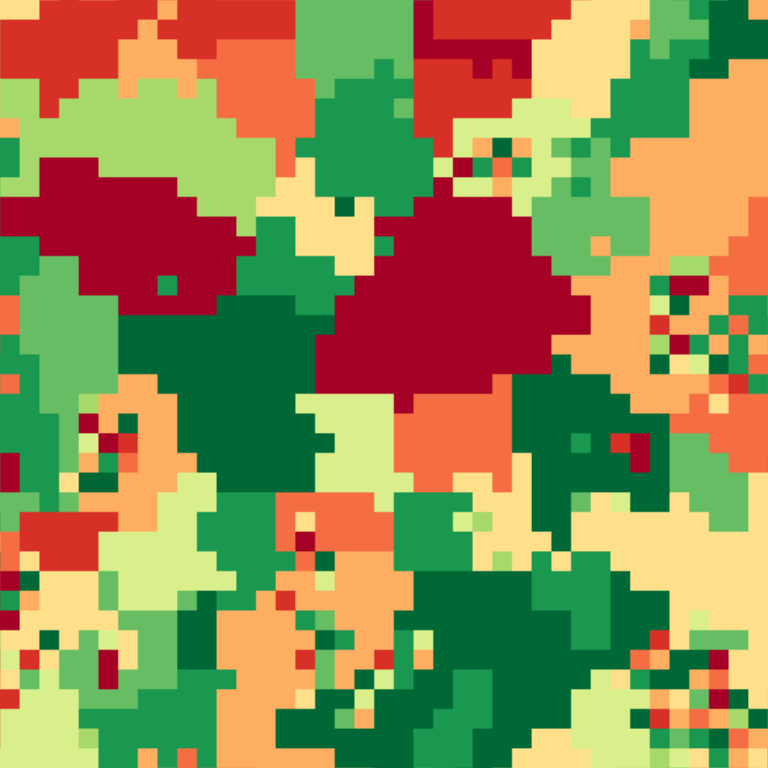
A WebGL 1 fragment shader for this pattern:

```glsl
precision highp float;

uniform vec2 u_resolution;

const float CELLS = 39.0;      // grid cells across the canvas
const float PATCH = 4.9;       // mean patch spacing, in cells
const float EDGE = 0.08;       // softness of a cell border, in cells
const float RANKS = 83.0;      // prime, so cubing shuffles the ranks

float hash(vec2 p, float seed) {
  vec3 q = fract(vec3(p.xyx + seed * 17.3) * 0.1031);
  q += dot(q, q.yzx + 33.33);
  return fract((q.x + q.y) * q.z);
}

float noise(vec2 p, float seed) {
  vec2 i = floor(p);
  vec2 f = fract(p);
  f = f * f * (3.0 - 2.0 * f);
  float low = mix(hash(i, seed), hash(i + vec2(1.0, 0.0), seed), f.x);
  float high = mix(hash(i + vec2(0.0, 1.0), seed), hash(i + 1.0, seed), f.x);
  return mix(low, high, f.y);
}

// Diverging ramp from crimson to deep green; steps set each share
vec3 palette(float t) {
  vec3 c = vec3(165, 0, 38);
  c = mix(c, vec3(215, 48, 39), step(0.110, t));
  c = mix(c, vec3(244, 109, 67), step(0.165, t));
  c = mix(c, vec3(253, 174, 97), step(0.260, t));
  c = mix(c, vec3(254, 224, 139), step(0.370, t));
  c = mix(c, vec3(217, 239, 139), step(0.486, t));
  c = mix(c, vec3(166, 217, 106), step(0.560, t));
  c = mix(c, vec3(102, 189, 99), step(0.630, t));
  c = mix(c, vec3(26, 152, 80), step(0.720, t));
  c = mix(c, vec3(0, 104, 55), step(0.870, t));
  return c / 255.0;
}

// Evenly spread but shuffled value for each patch site
float siteValue(vec2 id) {
  float k = mod(id.x + 2.0 + 13.0 * (id.y + 2.0), RANKS);
  return (mod(mod(k * k, RANKS) * k, RANKS) + 0.5) / RANKS;
}

// Value of the nearest weighted site, with ragged borders
float patchValue(vec2 cell) {
  vec2 warp = vec2(noise(cell / 2.3, 1.0), noise(cell / 2.3, 2.0)) - 0.5;
  vec2 p = (cell + 3.0 * warp) / PATCH;
  vec2 base = floor(p);
  float nearest = 100.0;
  vec2 owner = base;
  for (int y = -2; y <= 2; y++) {
    for (int x = -2; x <= 2; x++) {
      vec2 id = base + vec2(float(x), float(y));
      vec2 site = id + vec2(hash(id, 3.0), hash(id, 4.0));
      vec2 d = abs(p - site);
      float reach = 0.5 * (length(d) + max(d.x, d.y)) - 0.4 * hash(id, 5.0);
      if (reach < nearest) {
        nearest = reach;
        owner = id;
      }
    }
  }
  return siteValue(owner);
}

// Patches, broken up by clusters of single-cell speckles
vec3 cellColor(vec2 cell) {
  float cluster = step(0.74, noise(cell / 5.0, 6.0));
  float chance = mix(0.008, 0.6, cluster);
  float speckle = step(hash(cell, 7.0), chance);
  return palette(mix(patchValue(cell), hash(cell, 8.0), speckle));
}

void main() {
  vec2 p = gl_FragCoord.xy / u_resolution.y * CELLS - 0.5;
  vec2 cell = floor(p);
  vec2 blend = clamp((fract(p) - 0.5) / EDGE + 0.5, 0.0, 1.0);

  // Blend the four closest cells across their narrow soft borders
  vec3 low = mix(cellColor(cell), cellColor(cell + vec2(1.0, 0.0)), blend.x);
  vec3 high = mix(cellColor(cell + vec2(0.0, 1.0)), cellColor(cell + 1.0), blend.x);
  gl_FragColor = vec4(mix(low, high, blend.y), 1.0);
}
```
